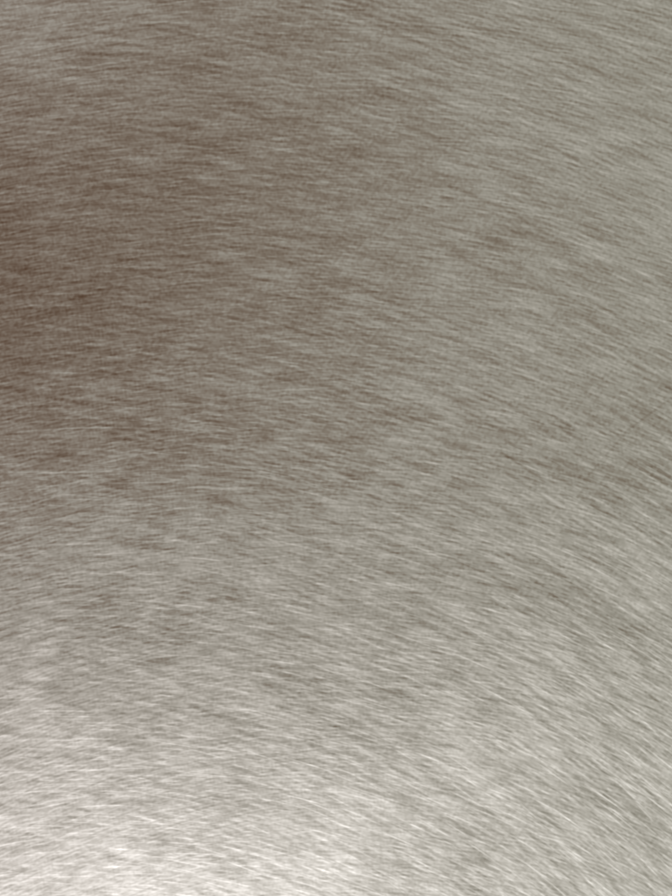
Reproduce this texture procedurally as a Shadertoy shader.

```glsl
const vec3 UMBER = vec3(0.44, 0.39, 0.34);
const vec3 STEEL = vec3(0.58, 0.56, 0.52);
const vec3 SHINE = vec3(0.88, 0.86, 0.83);
const vec2 BRUSH_CENTRE = vec2(0.13, -0.70);

float hash(vec2 p) {
    return fract(sin(dot(p, vec2(127.1, 311.7))) * 43758.5);
}

float noise(vec2 p) {
    vec2 cell = floor(p), f = fract(p);
    f = f * f * (3.0 - 2.0 * f);
    float low = mix(hash(cell), hash(cell + vec2(1, 0)), f.x);
    float high = mix(hash(cell + vec2(0, 1)), hash(cell + vec2(1, 1)), f.x);
    return mix(low, high, f.y);
}

// Soft round spot with value 1 in its middle
float spot(vec2 p, vec2 centre, vec2 radius) {
    vec2 d = (p - centre) / radius;
    return exp(-dot(d, d));
}

// Arc length and radius around a brushing centre
vec2 brushSpace(vec2 p, vec2 centre) {
    vec2 d = p - centre;
    return vec2(atan(d.x, d.y) * 1.1, length(d));
}

float segment(vec2 p, vec2 a, vec2 b, float width) {
    vec2 ab = b - a;
    float t = clamp(dot(p - a, ab) / dot(ab, ab), 0.0, 1.0);
    float taper = smoothstep(0.0, 0.3, t) * smoothstep(1.0, 0.7, t);
    return taper * smoothstep(width, 0.0, length(p - a - ab * t));
}

// Fine hair lines, several sets crossing at small angles
float hairLines(vec2 p) {
    float sum = 0.0;
    for (int i = 0; i < 7; i++) {
        float k = float(i);
        vec2 shift = vec2(0.11 * (k - 3.0), 0.0);
        vec2 q = brushSpace(p, BRUSH_CENTRE + shift);
        float along = 15.0 + 13.0 * mod(k * 3.0, 7.0) * 0.6;
        sum += noise(q * vec2(along, 260.0 + 40.0 * k) + 17.3 * k) - 0.5;
    }
    return sum;
}

// One thin tilted stroke in each cell of the brushed grid
float strokes(vec2 p, vec2 size, float seed) {
    vec2 q = brushSpace(p, BRUSH_CENTRE) + seed * 0.137;
    q.x += size.x * hash(vec2(floor(q.y / size.y), seed));
    vec2 cell = floor(q / size);
    vec2 local = q - cell * size;
    vec2 ends = 0.12 + 0.76 * vec2(hash(cell + seed), hash(cell + seed + 5.7));
    float strength = hash(cell + seed + 9.1);
    float line = segment(local, vec2(0.02, ends.x) * size, vec2(0.98, ends.y) * size, 0.0019);
    return line * strength;
}

// A few faint dark scratches across the grain
float strayScratches(vec2 p) {
    float sum = 0.0;
    for (int i = 0; i < 7; i++) {
        float k = float(i);
        vec2 a = vec2(0.7, 0.6) * vec2(hash(vec2(k, 2.0)), 0.2 + hash(vec2(k, 3.0)));
        float angle = 1.8 * (hash(vec2(k, 4.0)) - 0.5);
        vec2 b = a + 0.09 * vec2(cos(angle), sin(angle));
        sum += segment(p, a, b, 0.0025);
    }
    return sum;
}

// Broad light falling on the sheet
float lighting(vec2 uv) {
    float light = 0.527 + 0.055 * smoothstep(0.2, 1.0, uv.x);
    light += 0.18 * smoothstep(0.58, -0.02, uv.y) * (1.0 - 0.4 * smoothstep(0.4, 1.0, uv.x));
    light += 0.15 * spot(uv, vec2(0.2, -0.02), vec2(0.42, 0.14));
    light -= 0.08 * spot(uv, vec2(-0.05, 0.68), vec2(0.36, 0.24));
    light -= 0.03 * spot(uv, vec2(0.35, 0.85), vec2(0.38, 0.24));
    return light + 0.045 * spot(uv, vec2(0.0, 1.0), vec2(0.2, 0.12));
}

vec3 metalColour(float light) {
    vec3 dark = mix(UMBER, STEEL, (light - 0.44) / 0.14);
    vec3 bright = mix(STEEL, SHINE, (light - 0.58) / 0.30);
    return light < 0.58 ? dark : bright;
}

void mainImage(out vec4 fragColor, in vec2 fragCoord) {
    vec2 uv = fragCoord / iResolution.xy;
    vec2 p = fragCoord / iResolution.y;
    float glow = smoothstep(0.75, 0.0, uv.y);

    // Slight wander of the brush
    vec2 bent = p + vec2(0.0, 0.008 * noise(p * 5.0));
    vec2 q = brushSpace(bent, BRUSH_CENTRE);

    // Cloudy sheen, only loosely stretched along the grain
    float sheen = noise(q * vec2(6.0, 14.0)) + 0.7 * noise(q * vec2(17.0, 42.0) + 8.0) - 0.85;

    float light = lighting(uv);
    light += sheen * mix(0.02, 0.085, glow);
    light += hairLines(bent) * mix(0.045, 0.075, glow);
    for (int i = 0; i < 6; i++) {
        float seed = float(i) * 3.7 + 1.0;
        vec2 size = vec2(0.045 + 0.012 * float(i), 0.014);
        light += strokes(bent, size, seed) * mix(0.02, 0.075, glow);
    }
    light -= 0.03 * strayScratches(p);

    // Fine grain, turned off the axes
    vec2 turned = mat2(0.8, 0.6, -0.6, 0.8) * p;
    light += 0.07 * (noise(turned * 350.0) - 0.5);

    // Warm on the left, faintly green on the right
    vec3 tint = mix(vec3(0.004, -0.002, 0.0), vec3(-0.005, 0.002, -0.005), uv.x);
    fragColor = vec4(clamp(metalColour(light) + tint, 0.0, 1.0), 1.0);
}
```
